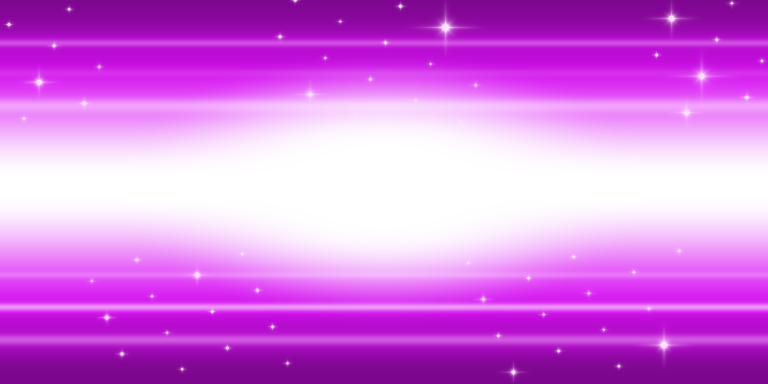
Give the GLSL for this background, as a Shadertoy shader.

```glsl
// A white horizontal glow on magenta that darkens to purple above and below,
// crossed by soft light streaks and sprinkled with four-armed sparkles.
// Built from a vertical ramp, an elliptic glow, band falloffs and a star loop.

#define CENTER vec2(0.5, 0.513)
#define DARK vec3(0.49, 0.025, 0.56)
#define MAGENTA vec3(0.85, 0.06, 0.96)
#define STREAK vec3(0.98, 0.79, 1.0)
#define SPARKLE vec3(1.0, 0.87, 1.0)
#define GLOW_RADIUS vec2(0.36, 0.36)
#define STAR_COUNT 58
#define STAR_SIZE vec2(0.020, 0.125)

float hash(float n) {
    return fract(sin(n * 91.345 + 4.7) * 4375.85);
}

// Horizontal band: bright core over a wider magenta halo
vec3 addStreak(vec3 color, float y, float height, float width, float strength) {
    float d = (y - height) / width;
    float halo = exp(-d * d * 0.12);
    float core = exp(-d * d);
    color = mix(color, max(color, MAGENTA), halo * strength);
    return mix(color, max(color, STREAK), core * strength);
}

// One tapered arm pair along the x axis
float ray(vec2 p, float halfLength, float thickness) {
    float taper = max(0.0, 1.0 - abs(p.x) / halfLength);
    return taper * taper * exp(-abs(p.y) / thickness);
}

float sparkle(vec2 p, float size) {
    float thickness = 0.0022 + 0.02 * size;
    float light = ray(p, size, thickness) + ray(p.yx, size * 0.8, thickness);
    // Short diagonal arms and a round core
    vec2 diagonal = vec2(p.x + p.y, p.x - p.y) * 0.7071;
    float arms = ray(diagonal, size * 0.4, thickness)
               + ray(diagonal.yx, size * 0.4, thickness);
    float core = exp(-dot(p, p) / (size * size * 0.025));
    return light * 0.8 + arms * 0.5 + core * 0.4;
}

// Evenly scattered stars, alternating above and below the bright middle
float starField(vec2 p, float aspect) {
    float light = 0.0;
    for (int i = 0; i < STAR_COUNT; i++) {
        float n = float(i) + 1.0;
        float side = mod(n, 2.0) * 2.0 - 1.0;
        float x = fract(n * 0.7549 + 0.1);
        float y = CENTER.y + side * mix(0.15, 0.49, fract(n * 0.5698));
        float size = mix(STAR_SIZE.x, STAR_SIZE.y, pow(hash(n), 6.0));
        float brightness = mix(0.45, 1.0, hash(n + 70.0));
        light += sparkle(p - vec2(x * aspect, y), size) * brightness;
    }
    return min(light, 1.0);
}

void mainImage(out vec4 fragColor, in vec2 fragCoord) {
    vec2 uv = fragCoord / iResolution.xy;
    float aspect = iResolution.x / iResolution.y;
    vec2 offset = uv - CENTER;
    float d = abs(offset.y);

    // Vertical ramp from white through magenta to dark purple
    vec3 color = mix(MAGENTA, DARK, smoothstep(0.24, 0.50, d));
    color = mix(color, vec3(1.0), 1.0 - smoothstep(0.02, 0.34, d));

    // Light streaks
    color = addStreak(color, uv.y, 0.888, 0.009, 0.35);
    color = addStreak(color, uv.y, 0.810, 0.010, 0.12);
    color = addStreak(color, uv.y, 0.724, 0.018, 0.60);
    color = addStreak(color, uv.y, 0.609, 0.009, 0.50);
    color = addStreak(color, uv.y, 0.284, 0.009, 0.30);
    color = addStreak(color, uv.y, 0.200, 0.010, 0.70);
    color = addStreak(color, uv.y, 0.115, 0.013, 0.40);

    // Elliptic white glow in the middle
    float glow = 1.0 - smoothstep(0.25, 1.0, length(offset / GLOW_RADIUS));
    color = mix(color, vec3(1.0), glow);

    // Sparkles
    float stars = starField(vec2(uv.x * aspect, uv.y), aspect);
    color = mix(color, max(color, SPARKLE), stars);

    fragColor = vec4(color, 1.0);
}
```
